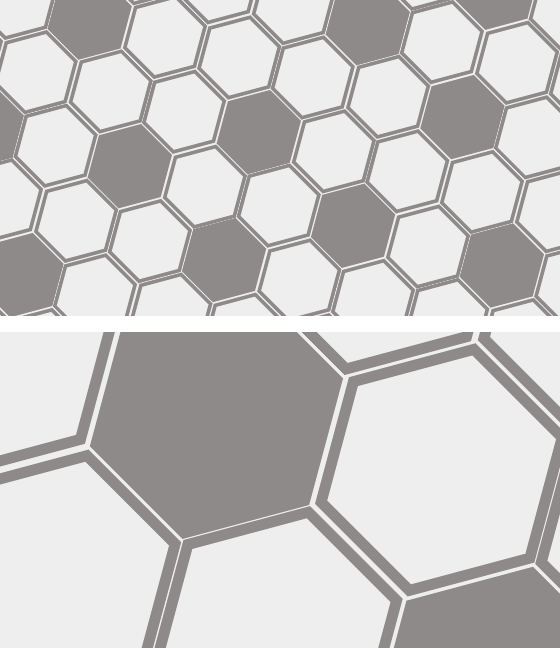
Top, the full canvas; bottom, a detail of the centre.
This pattern is drawn by a Shadertoy shader. Its source:

```glsl
// Tilted honeycomb of outlined pale hexagons with scattered solid grey ones.

const vec3 PALE = vec3(0.935);
const vec3 GREY = vec3(0.56, 0.54, 0.54);

const float PITCH = 0.2437;                  // centre spacing, in canvas heights
const float TILT = 0.2618;                   // 15 degrees
const vec2 ANCHOR = vec2(0.8194, 0.5833);    // centre of cell (0, 0)

// Widths below are in units of PITCH.
const float HALF_GAP = 0.0085;
const float BORDER = 0.0475;
const float WOBBLE = 0.007;

vec2 rotate(vec2 p, float angle) {
    float c = cos(angle), s = sin(angle);
    return vec2(c * p.x + s * p.y, c * p.y - s * p.x);
}

// Axial lattice coordinates to position, and back.
vec2 cellCentre(vec2 cell) {
    return vec2(cell.x + 0.5 * cell.y, 0.8660 * cell.y);
}

vec2 nearestCell(vec2 p) {
    float row = p.y / 0.8660;
    float column = p.x - 0.5 * row;
    vec3 cube = vec3(column, row, -column - row);
    vec3 cell = floor(cube + 0.5);
    vec3 miss = abs(cell - cube);
    if (miss.x > miss.y && miss.x > miss.z) cell.x = -cell.y - cell.z;
    else if (miss.y > miss.z) cell.y = -cell.x - cell.z;
    return cell.xy;
}

// Signed distance to the sides of a hexagon.
float hexDistance(vec2 p, float apothem) {
    p = abs(p);
    return max(p.x, dot(p, vec2(0.5, 0.8660))) - apothem;
}

// Every fifth cell is solid; each third row swaps it for its neighbours.
bool isSolid(vec2 cell) {
    float phase = mod(cell.x - 2.0 * cell.y + 0.5, 5.0) - 0.5;
    bool swapped = abs(mod(cell.y + 0.5, 3.0) - 1.5) < 0.1;
    if (!swapped) return phase < 0.5;
    return abs(phase - 1.0) < 0.5 || (phase > 3.5 && cell.y > 0.0);
}

// Small uneven placement, so the gaps vary in width.
vec2 wobble(vec2 cell, float amount) {
    return amount * sin(vec2(dot(cell, vec2(2.1, 3.7)),
                             dot(cell, vec2(4.3, -1.9)) + 1.0));
}

float inside(float distance, float blur) {
    return 1.0 - smoothstep(-blur, blur, distance);
}

void mainImage(out vec4 fragColor, in vec2 fragCoord) {
    vec2 p = (fragCoord / iResolution.y - ANCHOR) * vec2(1.0, -1.0) / PITCH;
    p = rotate(p, TILT);
    float blur = 0.6 / (iResolution.y * PITCH);

    vec2 cell = nearestCell(p);
    vec2 local = p - cellCentre(cell) - wobble(cell, WOBBLE);
    float edge = hexDistance(local, 0.5 - HALF_GAP);

    // Grey hexagon over the pale gaps, then the pale fill of open cells.
    vec3 colour = mix(PALE, GREY, inside(edge, blur));
    if (!isSolid(cell)) colour = mix(colour, PALE, inside(edge + BORDER, blur));
    fragColor = vec4(colour, 1.0);
}
```
